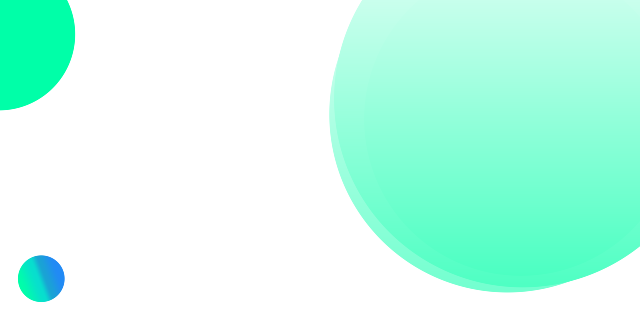
Write a Shadertoy shader that draws this background.

```glsl
const vec3 WHITE = vec3(1.0);
const vec3 MINT = vec3(0.0, 1.0, 0.66);

// Antialiased coverage of a disc
float disc(vec2 p, vec2 center, float radius) {
    float pixel = 1.0 / iResolution.y;
    return smoothstep(0.5 * pixel, -0.5 * pixel, length(p - center) - radius);
}

// Mint to blue, with a soft fold across the middle
vec3 ballColor(float t) {
    vec3 color = mix(MINT, vec3(0.03, 0.87, 0.81), smoothstep(-1.0, -0.1, t));
    color = mix(color, vec3(0.10, 0.64, 0.83), smoothstep(-0.15, 0.2, t));
    return mix(color, vec3(0.13, 0.54, 0.96), smoothstep(0.15, 0.8, t));
}

void mainImage(out vec4 fragColor, in vec2 fragCoord) {
    vec2 p = fragCoord / iResolution.y;
    float depth = 1.0 - p.y;
    vec3 color = WHITE;

    // Large overlapping discs, each fading to white towards the top
    vec3 rimColor = mix(WHITE, MINT, 0.16 + 0.43 * depth);
    vec3 bodyColor = mix(WHITE, MINT, 0.21 + 0.54 * depth);
    vec3 coreColor = mix(WHITE, MINT, 0.22 + 0.56 * depth);
    color = mix(color, rimColor, disc(p, vec2(1.586, 0.643), 0.557));
    color = mix(color, bodyColor, disc(p, vec2(1.633, 0.691), 0.589));
    color = mix(color, coreColor, disc(p, vec2(1.628, 0.628), 0.490));

    // Solid corner disc
    color = mix(color, MINT, disc(p, vec2(-0.003, 0.893), 0.238));

    // Small two-tone ball
    vec2 ballCenter = vec2(0.129, 0.129);
    float ballRadius = 0.073;
    float across = dot(p - ballCenter, vec2(0.94, 0.35)) / ballRadius;
    color = mix(color, ballColor(across), disc(p, ballCenter, ballRadius));

    fragColor = vec4(color, 1.0);
}
```
